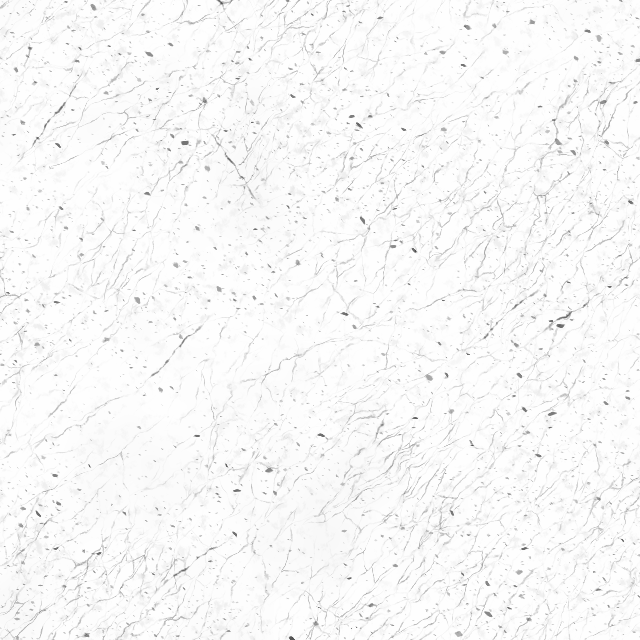
This texture is drawn by a Shadertoy shader. Its source:

```glsl
vec2 hash2(vec2 p) {
    vec3 q = fract(p.xyx * vec3(.1031, .1030, .0973));
    q += dot(q, q.yzx + 33.33);
    return fract((q.xx + q.yz) * q.zy);
}

mat2 rotate(float angle) {
    float c = cos(angle), s = sin(angle);
    return mat2(c, s, -s, c);
}

// Layered sines, roughly -1 to 1
float waves(vec2 p) {
    float sum = 0., amp = .5;
    for (int i = 0; i < 5; i++) {
        sum += amp * sin(p.x + 1.7 * sin(p.y * .8)) * cos(p.y - 1.3 * sin(p.x * .7));
        p = mat2(1.5, 1.1, -1.1, 1.5) * p + 2.7;
        amp *= .62;
    }
    return sum;
}

// Canvas distance to the nearest border of stretched cells
float crackDistance(vec2 p, vec2 scale, float seed) {
    p = p * scale + seed;
    vec2 cell = floor(p), nearest = vec2(9.), second = vec2(9.);
    for (int y = -1; y <= 1; y++)
    for (int x = -1; x <= 1; x++) {
        vec2 id = cell + vec2(x, y);
        vec2 offset = id + hash2(id + 50.) - p;
        if (dot(offset, offset) < dot(nearest, nearest)) {
            second = nearest;
            nearest = offset;
        } else if (dot(offset, offset) < dot(second, second)) {
            second = offset;
        }
    }
    vec2 normal = normalize(second - nearest);
    return dot(.5 * (nearest + second), normal) / length(normal * scale);
}

// Scattered oblong grains, tilted down to the right
float specks(vec2 uv, float count, float radius, float density, float soft) {
    float ink = 0.;
    vec2 cell = floor(uv * count);
    for (int y = -1; y <= 1; y++)
    for (int x = -1; x <= 1; x++) {
        vec2 id = cell + vec2(x, y) + count * 3.;
        vec2 shape = hash2(id + 17.), kind = hash2(id + 71.);
        vec2 centre = (cell + vec2(x, y) + hash2(id)) / count;
        vec2 q = (uv - centre) * rotate(-.4 + 1.3 * (shape.x - .5));
        float size = radius * mix(.4, 1., kind.y * kind.y);
        float rough = sin(q.x / size * 3. + shape.x * 40.) * sin(q.y / size * 4. + shape.y * 40.);
        float d = length(q * vec2(1., 1.3 + 1.4 * shape.y)) - size * (1. + .25 * rough);
        float grain = 1. - smoothstep(-soft, soft, d);
        ink = max(ink, grain * step(kind.x, density) * mix(.5, 1., shape.y));
    }
    return ink;
}

// Sparse dark streaks that swell, break and taper
float streaks(vec2 uv, float pixel) {
    float ink = 0.;
    vec2 cell = floor(uv * 3.5);
    for (int y = -1; y <= 1; y++)
    for (int x = -1; x <= 1; x++) {
        vec2 id = cell + vec2(x, y) + 23.;
        vec2 shape = hash2(id + 31.), kind = hash2(id + 83.);
        vec2 centre = (cell + vec2(x, y) + hash2(id)) / 3.5;
        float angle = kind.y < .2 ? -.95 : .6 + .3 * shape.x;
        vec2 q = (uv - centre) * rotate(angle);
        q.y += .0035 * waves(vec2(q.x * 60., shape.y * 30.));
        float taper = 1. - smoothstep(.2, 1., abs(q.x) / mix(.06, .13, shape.y));
        float swell = smoothstep(-.4, .6, waves(vec2(q.x * 110., shape.x * 20.)));
        float line = 1. - smoothstep(0., .0004 + .0016 * swell + .6 * pixel, abs(q.y));
        ink = max(ink, line * taper * mix(.1, .6, swell) * step(kind.x, .6));
    }
    return ink;
}

void mainImage(out vec4 fragColor, in vec2 fragCoord) {
    float pixel = 1. / iResolution.y;
    vec2 uv = fragCoord * pixel;
    vec2 warped = uv + .018 * vec2(waves(uv * 14.), waves(uv * 14. + 9.));
    warped += .0022 * vec2(waves(uv * 130.), waves(uv * 130. + 5.));
    float light = .995;
    float dusty = smoothstep(-.5, .5, waves(uv * 8. + 40.));

    // Soft haze and fine mottling
    light -= .022 * smoothstep(.1, .8, waves(uv * 4. + 3.));
    light -= .06 * smoothstep(.15, .8, waves(uv * 100.)) * mix(.4, 1., dusty);

    // Broken hairline veins, mostly rising to the right
    for (int i = 0; i < 5; i++) {
        float k = float(i);
        float angle = i == 3 ? 1.2 : .52 + .09 * k;
        vec2 scale = vec2(3.5, 12.) * pow(1.35, k);
        float d = crackDistance(warped * rotate(angle), scale, 7. + 13. * k);
        float patches = smoothstep(-.2, .5, waves(uv * 7. + 5. * k));
        float breaks = smoothstep(-.25, .5, waves(uv * 80. + 8. * k));
        float line = 1. - smoothstep(0., .0006 + .8 * pixel, d);
        light *= 1. - .27 * line * patches * mix(.12, 1., breaks);
    }
    light *= 1. - streaks(mix(uv, warped, .4), pixel);

    // Grains from dust to rare blots
    float soft = .0005 + .7 * pixel;
    light *= 1. - .25 * specks(uv, 110., .0021, .1 + .35 * dusty, soft);
    light *= 1. - .4 * specks(uv, 55., .0036, .1 + .28 * dusty, soft);
    light *= 1. - .58 * specks(uv, 26., .0061, .12 + .22 * dusty, soft);
    light *= 1. - .75 * specks(uv, 4., .01, .15, soft);

    fragColor = vec4(vec3(light), 1.);
}
```
